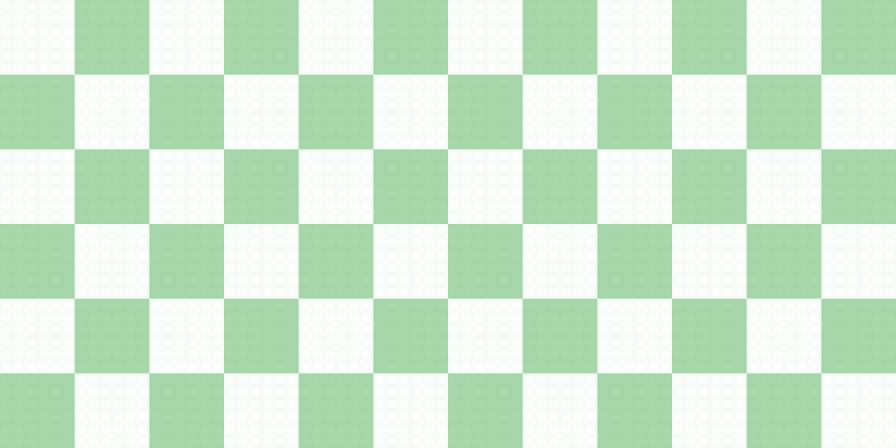
A WebGL 2 fragment shader for this pattern:

```glsl
#version 300 es
precision highp float;

#define CELLS vec2(12.0, 6.0)
#define DOTS_PER_CELL 6.0
#define DOT_HALF_SIZE 0.32
#define DOT_ROUNDING 0.2
#define GREEN vec3(0.647, 0.839, 0.659)
#define GREEN_DOT vec3(0.655, 0.843, 0.667)
#define WHITE vec3(0.969, 0.988, 0.973)
#define WHITE_DOT vec3(0.988, 0.998, 0.990)

uniform vec2 u_resolution;
out vec4 outColor;

// Square wave per axis, +1 in even cells and -1 in odd, with pixel-wide edges
vec2 squareWave(vec2 p, vec2 pixel) {
    vec2 edge = floor(p + 0.5);
    vec2 side = clamp((p - edge) / pixel, -0.5, 0.5) * 2.0;
    return side * (1.0 - 2.0 * mod(edge, 2.0));
}

float roundedBox(vec2 p, float halfSize, float radius) {
    vec2 q = abs(p) - halfSize + radius;
    return length(max(q, 0.0)) + min(max(q.x, q.y), 0.0) - radius;
}

void main() {
    vec2 cell = gl_FragCoord.xy / u_resolution * CELLS;
    vec2 pixel = CELLS / u_resolution;

    // Checkerboard, green at the lower left
    vec2 wave = squareWave(cell, pixel);
    float green = 0.5 + 0.5 * wave.x * wave.y;

    // Faint grid of soft dots inside each cell
    vec2 dotPos = fract(cell * DOTS_PER_CELL) - 0.5;
    float soft = max(pixel.x, pixel.y) * DOTS_PER_CELL * 0.6;
    float dotMask = 1.0 - smoothstep(-soft, soft, roundedBox(dotPos, DOT_HALF_SIZE, DOT_ROUNDING));

    vec3 lightTile = mix(WHITE, WHITE_DOT, dotMask);
    vec3 greenTile = mix(GREEN, GREEN_DOT, dotMask);
    outColor = vec4(mix(lightTile, greenTile, green), 1.0);
}
```
